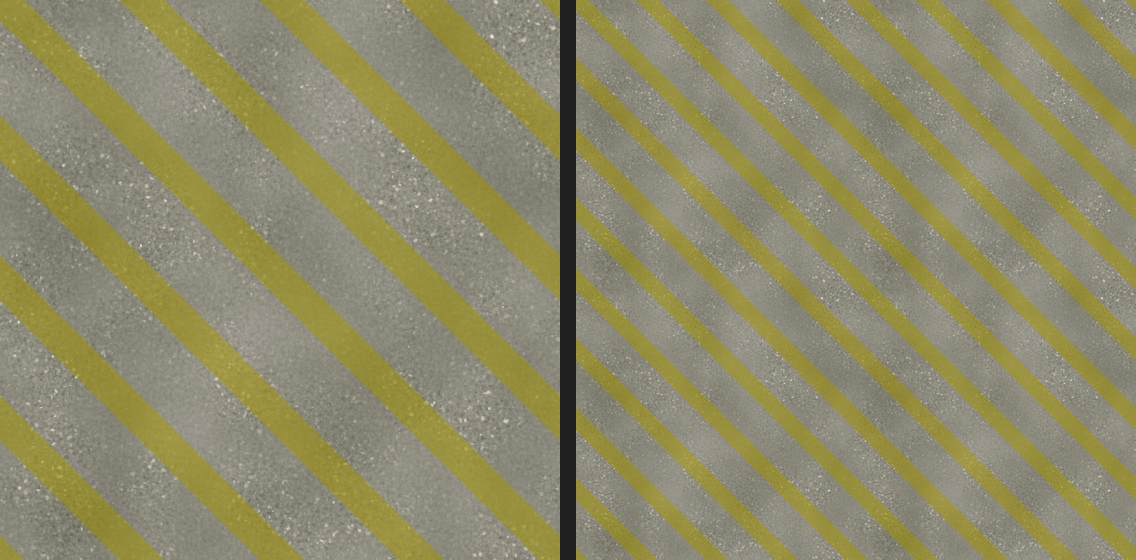
Left, the tile; right, the same tile 2 across and 2 down.
Reproduce this pattern procedurally as a three.js fragment shader.

```glsl
// Grey speckled concrete crossed by four diagonal bands of thin yellow paint.
// Bands are a repeated distance across x + y; the concrete is wrapping gradient
// noise plus two layers of jittered mineral chips, fainter beneath the paint.
varying vec2 vUv;

const float BANDS = 4.0;             // repeats across and up
const float BAND_WIDTH = 0.322;      // share of one repeat
const float BAND_PHASE = 0.015;      // band centre within a repeat
const float EDGE_SOFTNESS = 0.010;   // in repeats
const float EDGE_WOBBLE = 0.010;
const vec3 CONCRETE_DARK = vec3(0.505, 0.502, 0.446);
const vec3 CONCRETE_LIGHT = vec3(0.612, 0.598, 0.556);
const vec3 PAINT_DARK = vec3(0.560, 0.530, 0.205);
const vec3 PAINT_LIGHT = vec3(0.635, 0.603, 0.282);
const vec3 CHIP_TINT = vec3(1.0, 0.99, 0.94);
const float PAINT_COVER = 0.6;       // how far paint hides the chips
const float MOTTLE_GAIN = 0.75;
const float GRAIN_GAIN = 0.07;
const float COARSE_CHIPS = 104.0;    // chip cells across
const float FINE_CHIPS = 168.0;

vec4 hash4(vec2 p) {
  vec4 q = fract(p.xyxy * vec4(0.1031, 0.1030, 0.0973, 0.1099));
  q += dot(q, q.wzxy + 33.33);
  return fract((q.xxyz + q.yzzw) * q.zywx);
}

float cornerSlope(vec2 cell, vec2 offset, float period) {
  float angle = 6.28318 * hash4(mod(cell, period) + period).x;
  return dot(vec2(cos(angle), sin(angle)), offset);
}

// Gradient noise that wraps after a whole number of cells.
float gradientNoise(vec2 uv, float period) {
  vec2 p = uv * period;
  vec2 i = floor(p);
  vec2 f = p - i;
  vec2 w = f * f * f * (f * (f * 6.0 - 15.0) + 10.0);
  vec2 e = vec2(1.0, 0.0);
  float low = mix(cornerSlope(i, f, period), cornerSlope(i + e.xy, f - e.xy, period), w.x);
  float high = mix(cornerSlope(i + e.yx, f - e.yx, period), cornerSlope(i + e.xx, f - e.xx, period), w.x);
  return mix(low, high, w.y);
}

float fractalNoise(vec2 uv, float period) {
  float sum = 0.0;
  float amplitude = 1.0;
  for (int octave = 0; octave < 4; octave++) {
    sum += amplitude * gradientNoise(uv, period);
    amplitude *= 0.5;
    period *= 2.0;
  }
  return sum;
}

// Signed brightness of scattered chips: many faint, few bright, some dark.
float chips(vec2 uv, float count) {
  vec2 p = uv * count;
  vec2 home = floor(p);
  float tone = 0.0;
  for (int y = -1; y <= 1; y++) {
    for (int x = -1; x <= 1; x++) {
      vec2 cell = home + vec2(float(x), float(y));
      vec4 r = hash4(mod(cell, count) + count);
      vec4 s = hash4(mod(cell, count) + 2.0 * count + 17.0);
      vec2 d = p - cell - r.xy;
      float angle = 6.28318 * s.x;
      d = mat2(cos(angle), -sin(angle), sin(angle), cos(angle)) * d;
      d.x *= 1.0 + 0.8 * s.y;
      float radius = mix(0.3, 0.65, r.z);
      float shape = 1.0 - smoothstep(radius * 0.35, radius, length(d));
      float bright = 0.03 + 0.25 * pow(r.w, 5.0);
      tone += shape * (s.z < 0.38 ? -0.055 : bright);
    }
  }
  return tone;
}

void main() {
  // Cloudy concrete with fine grain
  float mottle = 0.5 + MOTTLE_GAIN * fractalNoise(vUv, 4.0);
  float grain = GRAIN_GAIN * (gradientNoise(vUv, 128.0) + gradientNoise(vUv, 224.0));

  // Chips gather in patches
  float patches = gradientNoise(vUv, 6.0) + 0.5 * gradientNoise(vUv, 13.0);
  float density = mix(0.22, 1.0, smoothstep(-0.25, 0.4, patches));
  float speckle = density * (chips(vUv, COARSE_CHIPS) + 0.5 * chips(vUv, FINE_CHIPS));
  speckle += grain * mix(0.5, 1.0, density) - 0.012;

  // Diagonal bands with a slightly worn edge
  float across = fract((vUv.x + vUv.y) * BANDS - BAND_PHASE + 0.5) - 0.5;
  float wobble = EDGE_WOBBLE * gradientNoise(vUv, 72.0);
  float inset = BAND_WIDTH * 0.5 - abs(across) + wobble;
  float paint = smoothstep(-EDGE_SOFTNESS, EDGE_SOFTNESS, inset);

  float shade = clamp(mottle, 0.0, 1.0);
  vec3 concrete = mix(CONCRETE_DARK, CONCRETE_LIGHT, shade) + speckle * CHIP_TINT;
  vec3 yellow = mix(PAINT_DARK, PAINT_LIGHT, shade) + speckle * (1.0 - PAINT_COVER) * CHIP_TINT;
  gl_FragColor = vec4(clamp(mix(concrete, yellow, paint), 0.0, 1.0), 1.0);
}
```
